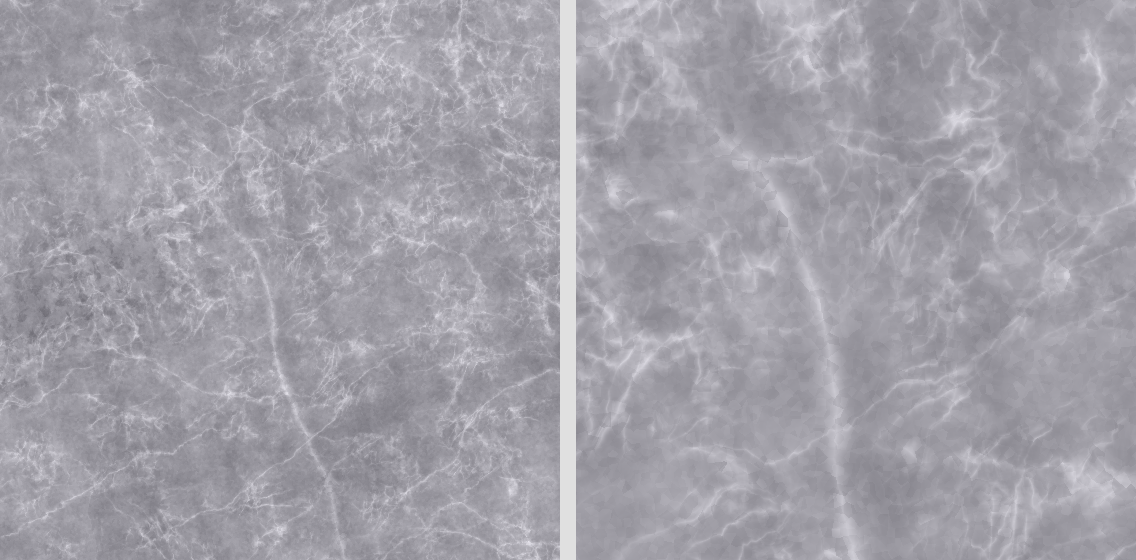
Left: the whole. Right: its middle third, enlarged.
This texture is drawn by a WebGL 2 fragment shader. Its source:

```glsl
#version 300 es
precision highp float;
// Grey polished marble with pale branching veins and crackled bands.

uniform vec2 u_resolution;
out vec4 fragColor;

vec2 hash2(vec2 p) {
    vec3 q = fract(vec3(p.xyx) * vec3(0.1031, 0.1030, 0.0973));
    q += dot(q, q.yzx + 33.33);
    return fract((q.xx + q.yz) * q.zy);
}

mat2 rotation(float a) {
    return mat2(cos(a), -sin(a), sin(a), cos(a));
}

// Layered, self-bent sines: soft clouds around zero.
float cloud(vec2 p) {
    float sum = 0.0, amp = 0.5;
    for (int i = 0; i < 6; i++) {
        p = rotation(1.1) * p + 1.7;
        p += 0.4 * sin(p.yx * 1.1 + float(i));
        sum += amp * sin(p.x) * sin(p.y);
        p *= 1.9;
        amp *= 0.58;
    }
    return sum;
}

// Cellular noise: x = distance to the cell border, y = random cell value.
vec2 cellular(vec2 p) {
    vec2 cell = floor(p);
    float nearest = 9.0, second = 9.0, id = 0.0;
    for (int y = -1; y <= 1; y++) {
        for (int x = -1; x <= 1; x++) {
            vec2 c = cell + vec2(x, y);
            float d = length(c + hash2(c) - p);
            if (d < nearest) {
                second = nearest;
                nearest = d;
                id = hash2(c + 57.0).x;
            } else {
                second = min(second, d);
            }
        }
    }
    return vec2(0.5 * (second - nearest), id);
}

// Long vein that fades toward both ends.
float strand(vec2 p, vec2 centre, float angle, float halfLength, float width) {
    vec2 q = rotation(angle) * (p - centre);
    float d = abs(q.y + 0.012 * sin(q.x * 17.0 + centre.x * 40.0));
    return exp(-d / width) * smoothstep(1.0, 0.6, abs(q.x) / halfLength);
}

void main() {
    vec2 p = gl_FragCoord.xy / min(u_resolution.x, u_resolution.y);

    // Broad bends and small jags shared by all veins
    vec2 bent = p + 0.035 * sin(p.yx * vec2(7.0, 9.0) + vec2(1.0, 4.0));
    bent += 0.024 * vec2(cloud(p * 19.0), cloud(p * 19.0 + 40.0));

    // Where the stone is most fractured
    float offBand = bent.y - 0.36 - 0.78 * bent.x;
    float band = exp(-45.0 * offBand * offBand);
    float corner = smoothstep(0.3, 0.9, p.x) * smoothstep(0.2, 0.75, p.y);
    float fractured = smoothstep(-0.25, 0.5, cloud(p * 22.0 + 9.0) + 0.3 * band + 0.25 * corner);

    // Branching network, from wide cells to fine crackle
    float veins = 0.0, scale = 2.8;
    for (int i = 0; i < 6; i++) {
        float k = float(i);
        vec2 q = rotation(-0.45 + 0.37 * k) * bent * vec2(0.75, 1.3);
        float d = cellular(q * scale + 13.0 * k).x / scale;
        float patchy = smoothstep(-0.2, 0.35, cloud(p * (14.0 + 7.0 * k) + 21.0 * k));
        float share = mix(0.35 + 0.65 * fractured, fractured, k / 5.0);
        veins += 1.15 * exp(-d / mix(0.0024, 0.0011, k / 5.0)) * patchy * share * (1.0 - 0.09 * k);
        scale *= 1.75;
    }

    // Scattered long strands, and one that runs down to the lower edge
    for (int i = 0; i < 18; i++) {
        vec2 h = hash2(vec2(float(i), 7.0));
        vec2 centre = hash2(vec2(float(i), 31.0));
        float angle = (i % 2 == 0 ? 0.6 : -0.35) + 0.7 * (h.x - 0.5);
        veins += (0.35 + 0.6 * h.y) * strand(bent, centre, angle, 0.1 + 0.2 * h.y, 0.0013 + 0.001 * h.x);
    }
    vec2 steady = mix(p, bent, 0.45);
    veins += 1.1 * strand(steady, vec2(0.52, 0.31), -1.2, 0.42, 0.004);

    // Crystals break the veins into grains
    float crystal = cellular(p * 150.0).y;
    veins *= 0.55 + 0.9 * crystal;

    // Cloudy body with faint blocks and fine grain
    float tone = 0.598 + 0.06 * cloud(p * 11.0 + 3.0) + 0.055 * cloud(p * 55.0);
    tone += 0.045 * (cellular(bent * 4.0 + 5.0).y - 0.5);
    tone += 0.035 * (cellular(p * 210.0).y - 0.5) + 0.02 * (crystal - 0.5);

    // Dark flecks and milky haze inside the fractured parts
    float flecks = smoothstep(0.0, 0.5, cloud(p * 120.0 + 8.0));
    tone -= 0.08 * band * smoothstep(0.6, 0.2, p.x) * flecks;
    tone += 0.07 * fractured * smoothstep(0.0, 0.6, cloud(p * 95.0 + 30.0));

    tone += 0.23 * (1.0 - exp(-veins));
    fragColor = vec4(tone + vec3(0.0, -0.007, 0.025), 1.0);
}
```
